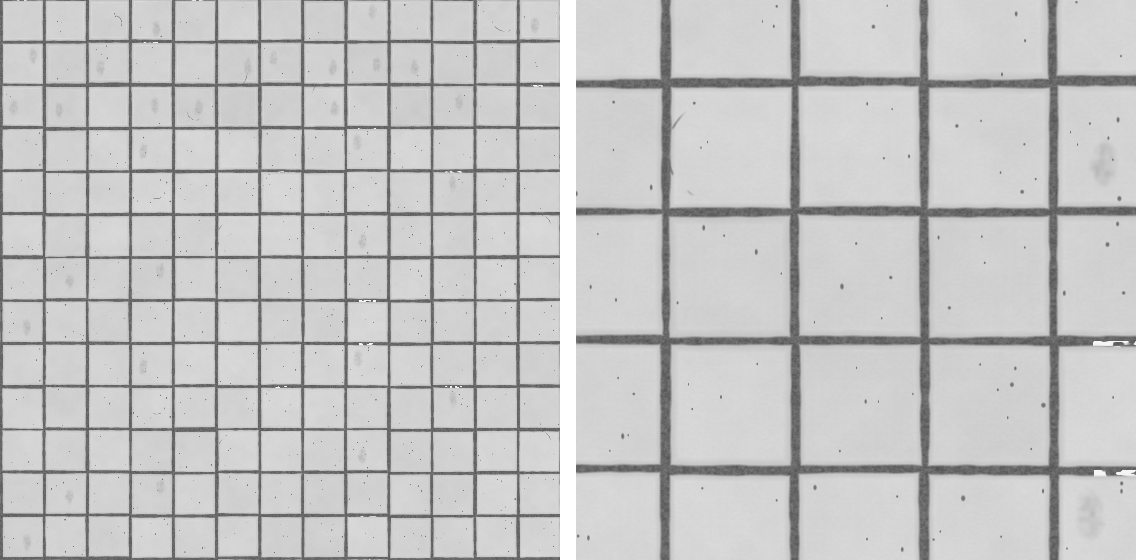
Left: the whole. Right: its middle third, enlarged.
Write a three.js fragment shader that draws this texture.

```glsl
// Glazed wall of 13 x 13 pale grey square tiles set in dark, grainy grout.
// Each tile is a slightly shifted and tilted box distance; its wear (specks,
// smudges, scratches) is hashed from the tile index and recurs every five rows.
varying vec2 vUv;

const float TILES = 13.0;
const float GRID_SHIFT = 0.0022;     // canvas units
const float HALF_TILE = 0.466;       // the rest is in units of one tile
const float EDGE_SOFT = 0.013;
const float TILE_JITTER = 0.016;
const float COLUMN_SLIP = 0.034;
const float TILE_TILT = 0.022;
const float WEAR_PERIOD = 5.0;
const float PLAIN_ROWS = 10.0;       // rows above these have strong bevels
const int SPECKS = 8;
const float SMUDGE_CHANCE = 0.13;
const float SCRATCH_CHANCE = 0.14;
const float CHIP_CHANCE = 0.03;
const vec3 GLAZE = vec3(0.825);
const vec3 RIM = vec3(0.745);
const vec3 GROUT_DARK = vec3(0.32);
const vec3 GROUT_LIGHT = vec3(0.49);
const vec3 SPECK = vec3(0.36);
const vec3 SMUDGE = vec3(0.64);
const vec3 CHIP = vec3(0.96);

float hash(vec2 p) {
  return fract(sin(dot(p, vec2(127.1, 311.7))) * 43758.5453);
}

vec2 hash2(vec2 p) {
  return vec2(hash(p), hash(p + 37.3));
}

float noise(vec2 p) {
  vec2 i = floor(p), f = fract(p);
  f = f * f * (3.0 - 2.0 * f);
  return mix(mix(hash(i), hash(i + vec2(1.0, 0.0)), f.x),
             mix(hash(i + vec2(0.0, 1.0)), hash(i + 1.0), f.x), f.y);
}

float fbm(vec2 p) {
  float sum = 0.0, amp = 0.5;
  for (int i = 0; i < 4; i++) {
    sum += amp * noise(p);
    p = p * 2.1 + 13.7;
    amp *= 0.5;
  }
  return sum / 0.9375;
}

// Tile-centred position with the laying errors removed
vec2 layTile(vec2 cell, vec2 id) {
  vec2 q = cell - 0.5 - (hash2(id + 5.1) - 0.5) * TILE_JITTER;
  q.y -= (hash(vec2(id.x, floor((id.y + 1.0) / 4.0)) + 71.0) - 0.5) * COLUMN_SLIP;
  vec2 tilt = (hash2(id + 19.4) - 0.5) * TILE_TILT;
  return q + q.yx * tilt;
}

// Coverage of small dark pits, commoner on the lower rows
float specks(vec2 q, vec2 seed, float chance) {
  float cover = 0.0;
  for (int i = 0; i < SPECKS; i++) {
    vec2 key = seed * 3.7 + float(i) * 11.3;
    vec2 d = q - (hash2(key) - 0.5) * 0.86;
    d.x *= 1.0 + hash(key + 2.9);
    float size = hash(key + 6.1);
    float radius = mix(0.006, 0.024, size * size * size);
    float dot1 = 1.0 - smoothstep(radius * 0.4, radius + 0.009, length(d));
    cover = max(cover, dot1 * step(hash(key + 8.3), chance));
  }
  return cover;
}

// A thin broken arc
float scratch(vec2 q, vec2 seed) {
  vec2 d = q - (hash2(seed + 44.0) - 0.5) * 0.5;
  float radius = mix(0.1, 0.5, hash(seed + 47.0));
  float turn = hash(seed + 49.0) * 6.283;
  float arc = 1.0 - smoothstep(0.003, 0.015, abs(length(d) - radius));
  float part = smoothstep(0.5, 0.75, dot(d / max(length(d), 0.001), vec2(cos(turn), sin(turn))));
  return arc * part * smoothstep(0.25, 0.6, noise(q * 17.0 + seed)) * step(hash(seed + 53.0), SCRATCH_CHANCE);
}

// A soft oval stain with mottled cover
float smudge(vec2 q, vec2 seed) {
  vec2 d = (q - (hash2(seed + 61.0) - 0.5) * 0.5) * vec2(1.5, 0.8);
  float oval = 1.0 - smoothstep(0.07, 0.19, length(d) + 0.1 * (fbm(q * 12.0 + seed) - 0.5));
  return oval * mix(0.3, 1.0, noise(q * 24.0)) * step(hash(seed + 67.0), SMUDGE_CHANCE);
}

void main() {
  vec2 p = (vUv - GRID_SHIFT) * TILES;
  vec2 id = floor(p);
  vec2 q = layTile(p - id, id);
  float upper = step(PLAIN_ROWS, id.y);
  vec2 seed = vec2(id.x, mix(mod(id.y, WEAR_PERIOD), id.y, upper));

  // Depth inside the tile, with a slightly ragged edge
  vec2 inset = HALF_TILE - abs(q);
  float depth = min(inset.x, inset.y) + 0.012 * (noise(p * 9.0) - 0.5);

  // Glaze: cloudy tone, shaded rim, faint inner bevel
  float tone = 0.035 * (fbm(p * 1.3) - 0.5) + 0.025 * (fbm(p * 5.0) - 0.5)
             + 0.022 * (hash(seed + 3.0) - 0.5) + 0.014 * (noise(p * 55.0) - 0.5) - 0.012 * upper;
  vec3 glaze = GLAZE + tone;
  float rimWidth = mix(0.045, 0.075, hash(id + 23.0));
  glaze = mix(glaze, RIM, (1.0 - smoothstep(0.0, rimWidth, depth)) * mix(0.65, 0.9, upper));
  float bevel = 1.0 - smoothstep(0.004, 0.016, abs(depth - rimWidth));
  glaze += bevel * mix(0.008, 0.035, upper) * noise(p * 4.0);

  // Wear
  glaze = mix(glaze, SMUDGE, 0.55 * smudge(q, seed));
  glaze = mix(glaze, SPECK, 0.55 * scratch(q, seed));
  glaze = mix(glaze, SPECK, 0.8 * specks(q, seed, mix(0.6, 0.22, upper)));

  // Grout: fine grain and rare white chips along level joints
  float grain = 0.55 * noise(p * 42.0) + 0.45 * noise(p * 95.0);
  vec3 grout = mix(GROUT_DARK, GROUT_LIGHT, grain);
  float chipped = step(hash(seed + 83.0), CHIP_CHANCE) * step(0.0, q.y) * step(abs(q.x), 0.2);
  grout = mix(grout, CHIP, chipped * smoothstep(0.5, 0.65, noise(p * vec2(18.0, 40.0))));

  float tileMask = smoothstep(-EDGE_SOFT, EDGE_SOFT, depth);
  gl_FragColor = vec4(mix(grout, glaze, tileMask), 1.0);
}
```
